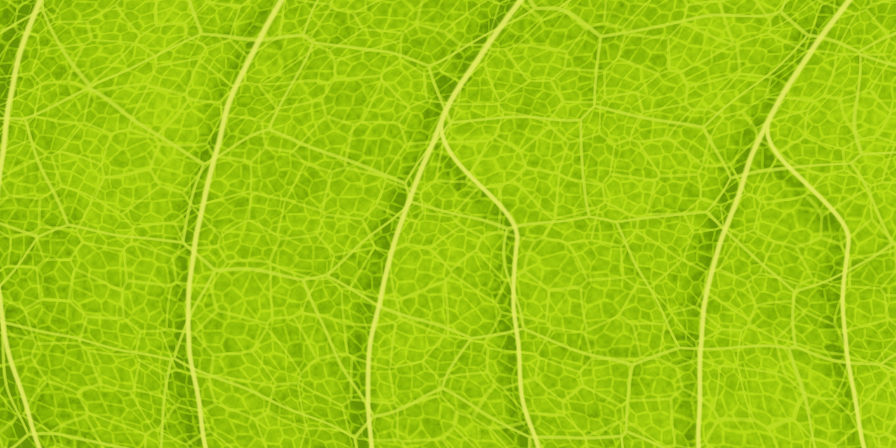
Reproduce this texture procedurally as a Shadertoy shader.

```glsl
// A backlit green leaf: bowed, forking main veins over a net of finer veins.
// The net is three sizes of Voronoi edges; a tone value, shaded beside the
// veins and roughened by noise, picks the green of the blade.

const vec3 DEEP_GREEN  = vec3(0.41, 0.58, 0.01);
const vec3 LEAF_GREEN  = vec3(0.53, 0.71, 0.02);
const vec3 LIME        = vec3(0.61, 0.78, 0.04);
const vec3 BRIGHT_LIME = vec3(0.70, 0.85, 0.07);
const vec3 CROSS_VEIN  = vec3(0.78, 0.88, 0.22);
const vec3 MAIN_VEIN   = vec3(0.88, 0.92, 0.37);

const float VEIN_SPACING = 0.367;
const float VEIN_BOW     = 0.42;
const float VEIN_LEAN    = 0.33;
const float FORK_HEIGHT  = 0.74;
const float MAIN_WIDTH   = 0.0085;
const float CROSS_WIDTH  = 0.0046;
const float MESH_WIDTH   = 0.0036;
const float FINE_WIDTH   = 0.0034;
const vec2  CROSS_SCALE  = vec2(2.9, 4.3);
const vec2  MESH_SCALE   = vec2(10.0, 12.0);
const vec2  FINE_SCALE   = vec2(29.0, 32.0);
const float BASE_TONE    = 0.57;
const float GRAIN        = 0.42;

vec2 hash2(vec2 p) {
    vec3 q = fract(p.xyx * vec3(0.1031, 0.1030, 0.0973));
    q += dot(q, q.yzx + 33.33);
    return fract((q.xx + q.yz) * q.zy);
}

float noise(vec2 p) {
    vec2 i = floor(p), f = fract(p);
    f = f * f * (3.0 - 2.0 * f);
    float low  = mix(hash2(i).x, hash2(i + vec2(1, 0)).x, f.x);
    float high = mix(hash2(i + vec2(0, 1)).x, hash2(i + vec2(1, 1)).x, f.x);
    return mix(low, high, f.y);
}

vec2 cellPoint(vec2 cell) {
    return cell + 0.12 + 0.76 * hash2(cell + 71.0);
}

// x: distance to the nearest cell edge, y: random value of the cell
vec2 veinNet(vec2 p, vec2 scale) {
    vec2 q = p * scale, base = floor(q), home = base, toHome = vec2(0);
    float nearest = 9.0;
    for (int j = -1; j <= 1; j++)
    for (int i = -1; i <= 1; i++) {
        vec2 cell = base + vec2(i, j), r = cellPoint(cell) - q;
        if (dot(r, r) < nearest) { nearest = dot(r, r); home = cell; toHome = r; }
    }
    float edge = 9.0;
    for (int j = -2; j <= 2; j++)
    for (int i = -2; i <= 2; i++) {
        vec2 r = cellPoint(home + vec2(i, j)) - q, gap = r - toHome;
        if (dot(gap, gap) > 1e-4) {
            vec2 n = normalize(gap);
            edge = min(edge, dot(0.5 * (r + toHome), n) / length(n * scale));
        }
    }
    return vec2(edge, hash2(home + 19.0).y);
}

bool isBranch(float id) { return id > 2.5 && mod(id, 2.0) > 0.5; }

float stemX(float id, float y) {
    float lean = isBranch(id) ? 0.15 : VEIN_LEAN * smoothstep(0.0, 2.0, id);
    float wobble = 0.014 * (noise(vec2(y * 9.0, id * 7.0)) - 0.5);
    return 0.095 + VEIN_SPACING * id + lean * y - VEIN_BOW * y * (1.0 - y) + wobble;
}

float mainVeinX(float id, float y) {
    float x = stemX(id, y);
    if (isBranch(id)) x = mix(x, stemX(id - 1.0, y), smoothstep(0.46, FORK_HEIGHT, y));
    return x;
}

float stroke(float d, float width, float pixel) {
    return 1.0 - smoothstep(0.25 * width, width + 0.5 * pixel, d);
}

vec3 bladeColor(float tone) {
    float t = clamp(tone, 0.0, 1.0) * 3.0;
    vec3 c = mix(DEEP_GREEN, LEAF_GREEN, clamp(t, 0.0, 1.0));
    c = mix(c, LIME, clamp(t - 1.0, 0.0, 1.0));
    return mix(c, BRIGHT_LIME, clamp(t - 2.0, 0.0, 1.0));
}

void mainImage(out vec4 fragColor, in vec2 fragCoord) {
    vec2 p = fragCoord / iResolution.y;
    float pixel = 1.0 / iResolution.y;

    // main veins and the shade on their left flank
    float mainVein = 0.0, shade = 0.0;
    for (float id = 0.0; id < 6.0; id++) {
        if (isBranch(id) && p.y > FORK_HEIGHT) continue;
        float x = mainVeinX(id, p.y);
        float slope = (mainVeinX(id, p.y + 0.01) - x) / 0.01;
        float d = (p.x - x) / sqrt(1.0 + slope * slope);
        float width = MAIN_WIDTH * (isBranch(id) ? 0.82 : 0.85 + 0.25 * p.y);
        mainVein = max(mainVein, stroke(abs(d), width, pixel));
        float flank = (d + 0.016) / (d < -0.016 ? 0.034 : 0.022);
        shade = max(shade, exp(-flank * flank));
    }

    // cross veins and meshes, bent along with the main veins
    vec2 bend = vec2(noise(p * 7.0), noise(p * 7.0 + 40.0)) - 0.5;
    vec2 q = p + 0.035 * bend;
    q += vec2(VEIN_BOW * p.y * (1.0 - p.y) - 0.25 * p.y, 0.16 * p.x);
    vec2 crossNet = veinNet(q + 3.0, CROSS_SCALE);
    vec2 meshNet  = veinNet(q + 8.0, MESH_SCALE);
    vec2 fineNet  = veinNet(q + 0.008 * bend.yx, FINE_SCALE);
    float crossVein = stroke(crossNet.x, CROSS_WIDTH, pixel);
    float meshVein  = stroke(meshNet.x, MESH_WIDTH, pixel);
    float fineVein  = stroke(fineNet.x, FINE_WIDTH, pixel);

    // tone of the blade: broad light, cell differences, grain, shade
    float tone = BASE_TONE + 0.22 * (noise(p * 3.0 + 5.0) - 0.5);
    tone += 0.16 * (meshNet.y - 0.5) + 0.16 * (fineNet.y - 0.5);
    tone += GRAIN * (noise(p * 85.0) - 0.5) + 0.5 * GRAIN * (noise(p * 190.0) - 0.5);
    tone -= 0.42 * shade + 0.16 * exp(-crossNet.x / 0.014);
    tone -= 0.2 * (1.0 - smoothstep(0.0, 0.3, p.x));
    tone += 0.36 * fineVein + 0.3 * meshVein;

    vec3 color = bladeColor(tone);
    color = mix(color, CROSS_VEIN, 0.1 * fineVein + 0.38 * meshVein);
    color = mix(color, CROSS_VEIN, 0.85 * crossVein);
    color = mix(color, MAIN_VEIN, 0.95 * mainVein);
    fragColor = vec4(color, 1.0);
}
```
